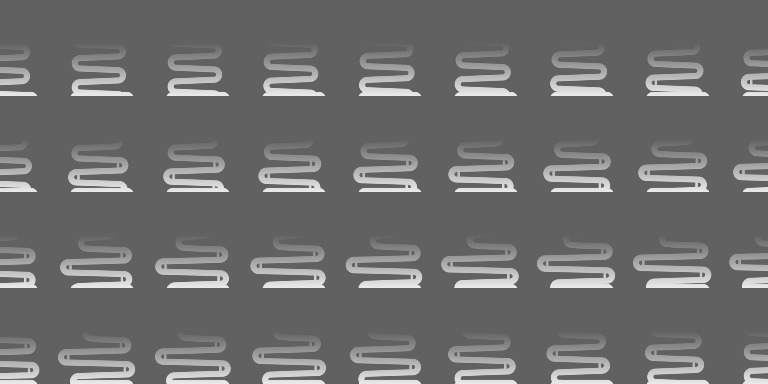
Reproduce this pattern procedurally as a Shadertoy shader.

```glsl
// Rows of winding smoke plumes, eight across and four down, fading as they rise.
// Each plume is a chain of U-bends; its phase advances one step per tile in
// reading order, so the bends climb while a swell in width travels upward.

// Extra reach of a bend at height h, for cycle phase u.
float swell(float h, float u) {
    float strength = sin(3.14159 * u * u);
    float bump = (h - 0.125 - 0.167 * u) / 0.156;
    return strength * (0.156 * exp(-bump * bump) - 0.125 * smoothstep(0.39, 0.5, h));
}

// U-bend opening toward -x, with legs that spread as they reach back.
float bendDistance(vec2 p, float legLength) {
    if (p.x > 0.0) return abs(length(p) - 0.054) - 0.032;
    float spread = mix(0.054, 0.0625, clamp(-p.x / legLength, 0.0, 1.0));
    float past = max(-p.x - legLength, 0.0);
    return length(vec2(past, abs(p.y) - spread)) - 0.032;
}

float boxDistance(vec2 p, vec2 halfSize) {
    vec2 q = abs(p) - halfSize;
    return length(max(q, 0.0)) + min(max(q.x, q.y), 0.0);
}

float plumeDistance(vec2 p, float u) {
    // Low mound at the foot
    float d = length(vec2(max(abs(p.x - 0.062) - 0.26, 0.0), p.y + 0.03)) - 0.073;

    // Bends alternate left and right
    for (int n = -3; n <= 4; n++) {
        float side = (n & 1) == 0 ? -1.0 : 1.0;
        float height = 0.083 + 0.25 * u + 0.125 * float(n);
        float extra = swell(height, u);
        float reach = 0.197 + extra;
        vec2 q = vec2(side * (p.x - 0.03) - reach, p.y - height);
        d = min(d, bendDistance(q, reach));

        // Widened bends get a small bridge across the gap
        if (extra > 0.02)
            d = min(d, boxDistance(q + vec2(0.022, 0.0), vec2(0.013, 0.05)));
    }
    return d;
}

void mainImage(out vec4 fragColor, in vec2 fragCoord) {
    vec2 grid = 4.0 * fragCoord / iResolution.y;
    float pixel = 4.0 / iResolution.y;

    // Plumes stand on the column boundaries; rows count from the top
    float column = floor(grid.x + 0.5);
    float row = 3.0 - floor(grid.y);
    vec2 p = vec2(grid.x - column, fract(grid.y));
    float phase = (row * 8.0 + column) / 32.0;

    float smoke = smoothstep(0.5 * pixel, -0.5 * pixel, plumeDistance(p, phase));
    float fade = 1.0 - clamp(p.y / 0.55, 0.0, 1.0);
    float gray = mix(0.38, 0.92, smoke * fade);
    fragColor = vec4(vec3(gray), 1.0);
}
```
